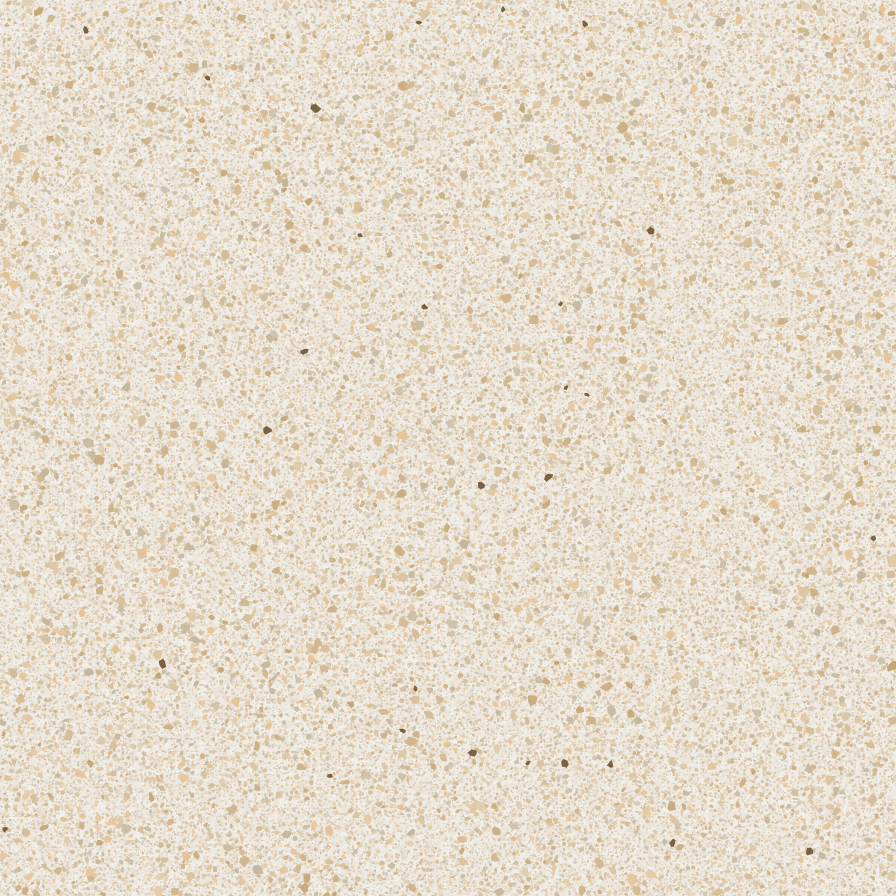
A WebGL 2 fragment shader for this texture:

```glsl
#version 300 es
precision highp float;
precision highp int;

uniform vec2 u_resolution;
out vec4 fragColor;

#define FINE_CELLS 300.0
#define MEDIUM_CELLS 152.0
#define COARSE_CELLS 86.0
#define FINE_DENSITY 0.62
#define MEDIUM_DENSITY 0.56
#define COARSE_DENSITY 0.28
#define DARK_SHARE 0.012
#define BINDER_LIGHT vec3(0.945, 0.936, 0.918)
#define BINDER_WARM vec3(0.918, 0.893, 0.850)

const float TAU = 6.2831853;
const int SIDES = 6;

// Three random values in 0..1 from integer coordinates
vec3 hash3(ivec3 key) {
    uvec3 v = uvec3(key) * 1664525u + 1013904223u;
    v.x += v.y * v.z; v.y += v.z * v.x; v.z += v.x * v.y;
    v ^= v >> 16u;
    v.x += v.y * v.z; v.y += v.z * v.x; v.z += v.x * v.y;
    return vec3(v >> 8u) / 16777216.0;
}

float valueNoise(vec2 p, int seed) {
    ivec2 i = ivec2(floor(p));
    vec2 f = fract(p);
    f = f * f * (3.0 - 2.0 * f);
    float a = hash3(ivec3(i, seed)).x;
    float b = hash3(ivec3(i + ivec2(1, 0), seed)).x;
    float c = hash3(ivec3(i + ivec2(0, 1), seed)).x;
    float d = hash3(ivec3(i + ivec2(1, 1), seed)).x;
    return mix(mix(a, b, f.x), mix(c, d, f.x), f.y);
}

// Signed distance to an irregular convex chip
float chipDistance(vec2 p, float radius, float turn, ivec3 key) {
    float d = -1e3;
    for (int i = 0; i < SIDES; i++) {
        vec3 r = hash3(key + ivec3(0, 0, 101 + i * 17));
        float angle = turn + (float(i) + 0.7 * (r.x - 0.5)) * TAU / float(SIDES);
        float reach = radius * mix(0.68, 1.05, r.y);
        d = max(d, dot(p, vec2(cos(angle), sin(angle))) - reach);
    }
    return d;
}

// Stone tints: sand, ochre, peach and grey beige, with rare dark chips
vec3 stoneColor(vec3 r, float depth) {
    vec3 tint = mix(vec3(0.88, 0.80, 0.67), vec3(0.78, 0.66, 0.47), r.x);
    if (r.y > 0.82) tint = vec3(0.90, 0.77, 0.60);
    else if (r.y < 0.22) tint = vec3(0.78, 0.73, 0.63);
    tint = mix(BINDER_WARM, tint, depth * mix(0.75, 1.1, r.z));
    return tint;
}

// Lay one size class of chips over the surface
vec3 addChips(vec3 color, vec2 uv, float cells, float density,
              vec2 radii, float depth, int seed) {
    vec2 p = uv * cells;
    ivec2 home = ivec2(floor(p));
    float pixel = cells / u_resolution.y;
    for (int y = -1; y <= 1; y++) {
        for (int x = -1; x <= 1; x++) {
            ivec3 key = ivec3(home + ivec2(x, y), seed);
            vec3 place = hash3(key);
            if (place.z > density) continue;
            vec3 shape = hash3(key + ivec3(0, 0, 31));
            vec3 tone = hash3(key + ivec3(0, 0, 57));
            float radius = mix(radii.x, radii.y, shape.x * shape.x);
            vec2 center = vec2(key.xy) + 0.5 + 0.85 * (place.xy - 0.5);

            // Turn and stretch the chip
            float turn = shape.y * TAU;
            float c = cos(turn), s = sin(turn);
            vec2 q = mat2(c, -s, s, c) * (p - center);
            q.y *= mix(1.0, 1.65, shape.z);
            float d = chipDistance(q, radius, tone.x * TAU, key);

            vec3 stone = stoneColor(tone, depth);
            float isDark = step(1.0 - DARK_SHARE * depth * depth, fract(tone.z * 37.0));
            stone = mix(stone, vec3(0.48, 0.38, 0.25), isDark * step(0.9, depth));
            float cover = clamp(0.5 - d / pixel, 0.0, 1.0);
            color = mix(color, stone, cover);
        }
    }
    return color;
}

void main() {
    vec2 uv = gl_FragCoord.xy / u_resolution.y;

    // Pale binder with a fine powdery mottling
    float powder = 0.6 * valueNoise(uv * 370.0, 3) + 0.4 * valueNoise(uv * 190.0, 5);
    vec3 color = mix(BINDER_LIGHT, BINDER_WARM, smoothstep(0.2, 0.8, powder));

    // Slow drift in how densely the chips lie
    float drift = 0.85 + 0.3 * valueNoise(uv * 14.0, 9);

    color = addChips(color, uv, FINE_CELLS, FINE_DENSITY, vec2(0.30, 0.58), 0.62, 1000);
    color = addChips(color, uv, MEDIUM_CELLS, MEDIUM_DENSITY * drift, vec2(0.26, 0.52), 0.85, 2000);
    color = addChips(color, uv, COARSE_CELLS, COARSE_DENSITY * drift, vec2(0.26, 0.54), 1.0, 3000);

    fragColor = vec4(color, 1.0);
}
```
